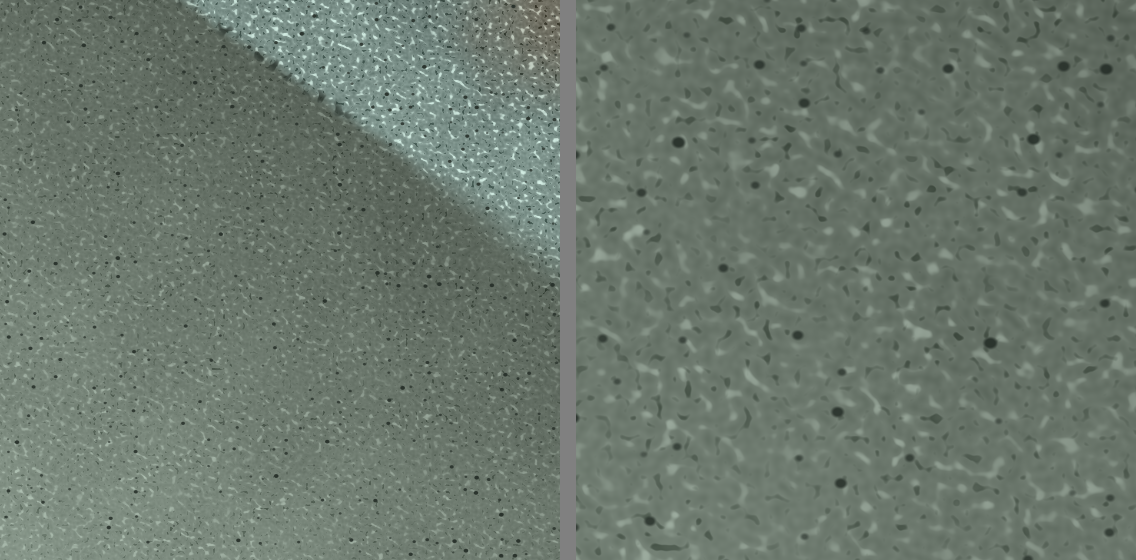
Left: the whole. Right: its middle third, enlarged.
This texture is drawn by a three.js fragment shader. Its source:

```glsl
// Grey-green speckled stone under uneven light: a shaded face brightens to the
// lower left, and a paler, coarser band lies beyond a soft diagonal edge.
// Gradient noise makes flecks and pits; jittered cells add sparse dark specks.

varying vec2 vUv;

const vec3 SHADE_COLOR = vec3(0.355, 0.395, 0.355);
const vec3 LIGHT_COLOR = vec3(0.530, 0.590, 0.540);
const vec3 BAND_COLOR = vec3(0.445, 0.520, 0.495);
const vec3 CORNER_COLOR = vec3(0.450, 0.445, 0.395);
const vec3 FLECK_TINT = vec3(0.96, 1.03, 0.99);
const vec3 SPECK_COLOR = vec3(0.150, 0.185, 0.160);

const vec2 EDGE_POINT = vec2(0.60, 0.805);
const vec2 EDGE_NORMAL = vec2(0.579, 0.815);
const vec2 GRAIN_AXIS = vec2(0.88, -0.475);
const float GRAIN_SCALE = 125.0;
const float GRAIN_STRETCH = 0.72;
const float SPECK_CELLS = 44.0;
const float SPECK_SHARE = 0.24;

vec2 hash2(vec2 p) {
  vec3 q = fract(vec3(p.xyx) * vec3(0.1031, 0.1030, 0.0973));
  q += dot(q, q.yzx + 33.33);
  return fract((q.xx + q.yz) * q.zy);
}

float cornerSlope(vec2 cell, vec2 offset, vec2 f) {
  float angle = 6.2832 * hash2(cell + offset).x;
  return dot(vec2(cos(angle), sin(angle)), f - offset);
}

// Gradient noise, about -0.7 to 0.7
float noise(vec2 p) {
  vec2 cell = floor(p);
  vec2 f = fract(p);
  vec2 w = f * f * f * (f * (f * 6.0 - 15.0) + 10.0);
  float low = mix(cornerSlope(cell, vec2(0.0), f),
                  cornerSlope(cell, vec2(1.0, 0.0), f), w.x);
  float high = mix(cornerSlope(cell, vec2(0.0, 1.0), f),
                   cornerSlope(cell, vec2(1.0), f), w.x);
  return mix(low, high, w.y);
}

float fbm(vec2 p) {
  float sum = 0.0;
  float gain = 0.6;
  for (int i = 0; i < 4; i++) {
    sum += gain * noise(p);
    p = mat2(1.6, 1.2, -1.2, 1.6) * p + 17.3;
    gain *= 0.5;
  }
  return sum;
}

// One soft round speck in some of the cells
float specks(vec2 uv) {
  vec2 p = uv * SPECK_CELLS;
  vec2 cell = floor(p);
  vec2 centre = 0.25 + 0.5 * hash2(cell + 61.0);
  vec2 pick = hash2(cell + 137.0);
  float radius = mix(0.07, 0.17, pick.y * pick.y);
  float d = length((fract(p) - centre) * vec2(1.0, 1.2));
  float dotMask = 1.0 - smoothstep(radius - 0.05, radius + 0.07, d);
  return dotMask * step(pick.x, SPECK_SHARE) * mix(0.45, 0.95, pick.y);
}

void main() {
  vec2 uv = vUv;
  float clouds = fbm(uv * 5.0 + 40.0);

  // Diagonal edge, crisp at the top and blurred toward the right
  float side = dot(uv - EDGE_POINT, EDGE_NORMAL);
  float ragged = side + 0.012 * fbm(uv * 22.0);
  float blur = mix(0.014, 0.055, smoothstep(0.62, 1.0, uv.x));
  float band = smoothstep(-blur, blur, ragged);
  float corner = smoothstep(0.27, 0.06, distance(uv, vec2(1.02)) + 0.08 * clouds);

  // Broad lighting
  float glow = clamp(-side + 0.10 * clouds, 0.0, 1.0);
  vec3 color = mix(SHADE_COLOR, LIGHT_COLOR, glow);
  vec3 bandColor = BAND_COLOR * (1.0 + 0.16 * clouds
                 + 0.10 * smoothstep(0.2, 0.04, abs(side - 0.08)));
  color = mix(color, mix(bandColor, CORNER_COLOR, corner), band);
  color *= 1.0 + 0.05 * clouds;

  // Grains drawn out along one direction
  vec2 across = vec2(-GRAIN_AXIS.y, GRAIN_AXIS.x);
  vec2 grainUv = vec2(dot(uv, GRAIN_AXIS) * GRAIN_STRETCH, dot(uv, across));
  vec2 bend = vec2(noise(uv * 45.0), noise(uv * 45.0 + 71.0));
  grainUv = grainUv * GRAIN_SCALE + 0.7 * bend + 300.0;
  float grain = noise(grainUv);
  float fine = noise(uv * GRAIN_SCALE * 1.35 + 90.0);
  float patches = clamp(0.8 + 1.3 * fbm(uv * 14.0 + 9.0), 0.3, 1.4);

  float fleck = smoothstep(0.17, 0.52, grain + 0.25 * fine);
  float pit = smoothstep(0.24, 0.56, fine - 0.45 * grain);
  float strength = mix(patches, 1.25, band);
  color += FLECK_TINT * fleck * strength * mix(0.12, 0.20, band);
  color -= pit * strength * mix(0.14, 0.19, band);
  color += 0.045 * (grain + fine) * (1.0 + band);

  // Pits gathered on the upper part of the edge, then loose specks
  float rim = exp(-pow(side / 0.011, 2.0)) * smoothstep(0.68, 0.58, uv.x);
  float rimPits = rim * smoothstep(0.04, 0.30, noise(uv * 62.0 + 5.0));
  float dark = max(specks(uv), 0.75 * rimPits);
  color = mix(color, SPECK_COLOR, dark);

  gl_FragColor = vec4(clamp(color, 0.0, 1.0), 1.0);
}
```
